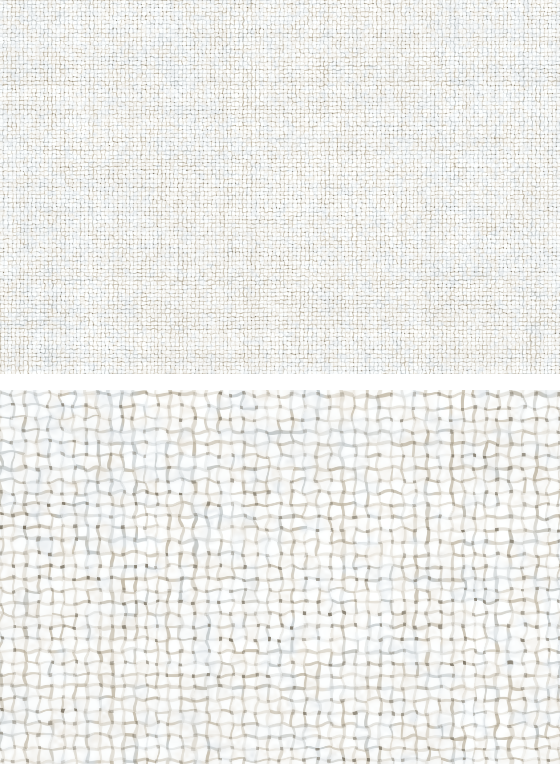
Top: the whole. Bottom: its middle third, enlarged.
Reproduce this texture procedurally as a Shadertoy shader.

```glsl
// Bleached linen in plain weave: 138 warp threads across, 92 weft threads down.
// Plump strands bulge over and under on a nearly straight grid; short broken gaps
// and dark pits between them carry the wear, with fibre grain and faint tints.

const float PI = 3.14159;
const vec2 THREADS = vec2(138.0, 92.0);
const vec3 WHITE = vec3(0.985, 0.992, 0.992);
const vec3 CREAM = vec3(0.915, 0.895, 0.862);
const vec3 COOL_SHADE = vec3(0.865, 0.885, 0.902);
const vec3 WARM_GAP = vec3(0.755, 0.720, 0.650);
const vec3 COOL_GAP = vec3(0.740, 0.765, 0.770);
const vec3 PIT = vec3(0.47, 0.44, 0.38);

float hash(vec2 p) {
    vec3 q = fract(vec3(p.xyx) * 0.1031);
    q += dot(q, q.yzx + 33.33);
    return fract((q.x + q.y) * q.z);
}

float noise(vec2 p) {
    vec2 i = floor(p);
    vec2 f = fract(p);
    f = f * f * (3.0 - 2.0 * f);
    float low = mix(hash(i), hash(i + vec2(1.0, 0.0)), f.x);
    float high = mix(hash(i + vec2(0.0, 1.0)), hash(i + 1.0), f.x);
    return mix(low, high, f.y);
}

// Soft coverage of a line with the given half width.
float lineCover(float dist, float halfWidth, float blur) {
    return 1.0 - smoothstep(halfWidth - blur, halfWidth + blur, dist);
}

// Broken gap beside one thread: x runs across the threads, y along them.
float threadGap(vec2 p, float blur, float seed) {
    float edge = floor(p.x + 0.5);
    float along = floor(p.y);
    float perThread = hash(vec2(edge, seed));
    float perSegment = hash(vec2(edge + seed, along));
    float shift = 0.24 * (hash(vec2(edge, along + seed + 41.0)) - 0.5);
    float slub = noise(vec2(edge * 0.7 + seed, p.y * 0.16));
    float halfWidth = 0.06 + 0.05 * perThread + 0.06 * slub;
    float strength = 0.12 + 0.62 * perSegment * perSegment + 0.3 * slub * perThread;
    return strength * lineCover(abs(p.x - edge - shift), halfWidth, blur);
}

// Straight grid with a trace of drift; strands bulge in alternate directions.
vec2 wobble(vec2 p) {
    vec2 drift = vec2(noise(vec2(p.x * 0.3, p.y * 0.025)), noise(vec2(p.x * 0.025, p.y * 0.3 + 47.0)));
    vec2 kink = vec2(noise(p * 1.3 + 83.0), noise(p * 1.3 + 131.0)) - 0.5;
    vec2 bulge = 0.09 * cos(PI * p.yx) * cos(PI * p);
    return p + 0.5 * (drift - 0.5) + 0.2 * kink + bulge;
}

// Strand surface: the parity of the cell picks warp or weft on top.
vec3 strandColor(vec2 p, float warmth) {
    vec2 cell = floor(p);
    vec2 local = fract(p) - 0.5;
    bool warpOnTop = mod(cell.x + cell.y, 2.0) < 0.5;
    vec2 axis = warpOnTop ? local : local.yx;
    float slope = smoothstep(0.2, 0.62, length(axis * vec2(1.0, 0.8)));
    float fibre = noise(p * 2.7 + 19.0);
    float worn = hash(cell + 71.0);
    vec3 shade = mix(COOL_SHADE, CREAM, warmth);
    return mix(WHITE, shade, clamp(0.3 * slope + 0.65 * fibre * worn, 0.0, 1.0));
}

void mainImage(out vec4 fragColor, in vec2 fragCoord) {
    vec2 uv = fragCoord / iResolution.xy;
    vec2 grid = uv * THREADS;
    vec2 p = wobble(grid);
    vec2 blur = max(0.6 * THREADS / iResolution.xy, vec2(0.05));

    // Warm centre, cool sides; tints also change from strand to strand.
    float side = smoothstep(0.2, 0.52, abs(uv.x - 0.5));
    float tint = 0.5 * noise(grid * 0.07 + 5.0) + 1.3 * noise(grid * 0.9 + 29.0);
    float warmth = smoothstep(0.35, 1.1, tint - 0.15 * side);
    vec3 color = strandColor(p, warmth);

    // Gaps between neighbouring threads.
    float warpGap = threadGap(p, blur.x, 3.0);
    float weftGap = threadGap(p.yx, blur.y, 157.0);
    float gap = max(warpGap, weftGap) + 0.25 * min(warpGap, weftGap);
    color = mix(color, mix(COOL_GAP, WARM_GAP, warmth), clamp(gap, 0.0, 1.0));

    // Pits where gaps cross, deeper along some rows.
    vec2 corner = floor(p + 0.5);
    vec2 toCorner = abs(p - corner);
    float pit = lineCover(toCorner.x, 0.14, blur.x) * lineCover(toCorner.y, 0.14, blur.y);
    float rowDepth = noise(vec2(grid.x * 0.08, corner.y * 0.8 + 211.0));
    float depth = hash(corner + 307.0) * (0.25 + 0.75 * rowDepth);
    color = mix(color, PIT, pit * depth);

    // Broad streaks along the weft and warp.
    float weftStreak = noise(vec2(grid.x * 0.035, grid.y * 0.5));
    float warpStreak = noise(vec2(grid.x * 0.4, grid.y * 0.03 + 61.0));
    color *= 1.025 - 0.02 * weftStreak - 0.016 * warpStreak;

    fragColor = vec4(clamp(color, 0.0, 1.0), 1.0);
}
```
